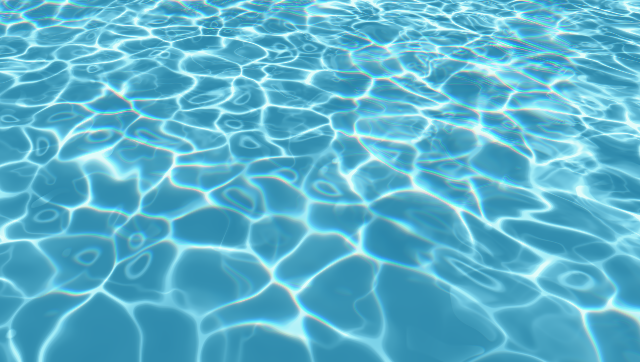
Reproduce this texture procedurally as a WebGL 2 fragment shader.

```glsl
#version 300 es
precision highp float;
// Sunlit pool water seen at a slant: a warped, softly rounded cell network
// forms the bright caustic lines, with rings, lit patches and far ripples.
// Each colour channel is refracted by a slightly different amount.
uniform vec2 u_resolution;
out vec4 fragColor;

const float HORIZON = 1.6;

float hash(vec2 p) {
  return fract(sin(dot(p, vec2(127.1, 311.7))) * 43758.545);
}

vec2 hash2(vec2 p) {
  return vec2(hash(p), hash(p + 37.3));
}

float noise(vec2 p) {
  vec2 i = floor(p), f = fract(p);
  f = f * f * (3.0 - 2.0 * f);
  return mix(mix(hash(i), hash(i + vec2(1, 0)), f.x),
             mix(hash(i + vec2(0, 1)), hash(i + vec2(1, 1)), f.x), f.y);
}

float fbm(vec2 p) {
  return 0.55 * noise(p) + 0.3 * noise(p * 2.1 + 9.2) + 0.15 * noise(p * 4.3 + 3.7);
}

vec2 warp(vec2 p, float freq, float amount) {
  vec2 q = p * freq;
  return p + amount * (vec2(noise(q + 5.1), noise(q + 41.7)) - 0.5);
}

// Screen position to a point on the water plane
vec2 toWater(vec2 p) {
  float depth = HORIZON - p.y;
  vec2 w = vec2(7.0 * (p.x - 0.88), 12.5) / depth;
  return w + vec2(0.0, 0.2 * w.x);
}

// x: rounded distance to the cell border, y: distance to centre, z: cell value
vec3 cells(vec2 p, float rounding) {
  vec2 base = floor(p), f = fract(p), nearCell = vec2(0), nearest = vec2(0);
  float best = 9.0;
  for (int j = -1; j <= 1; j++)
    for (int i = -1; i <= 1; i++) {
      vec2 g = vec2(i, j);
      vec2 r = g + 0.1 + 0.8 * hash2(base + g) - f;
      if (dot(r, r) < best) { best = dot(r, r); nearest = r; nearCell = g; }
    }
  float sum = 1e-6;
  for (int j = -2; j <= 2; j++)
    for (int i = -2; i <= 2; i++) {
      vec2 g = nearCell + vec2(i, j);
      vec2 r = g + 0.1 + 0.8 * hash2(base + g) - f;
      vec2 across = r - nearest;
      if (dot(across, across) > 1e-4)
        sum += exp(-dot(0.5 * (nearest + r), normalize(across)) / rounding);
    }
  return vec3(-rounding * log(sum), sqrt(best), hash(base + nearCell + 11.0));
}

// Bright line of a given half width with a soft tail
float filament(float d, float width) {
  float t = max(d, 0.0) / width;
  return 1.0 / (1.0 + t * t);
}

// Thin folded lines along the mid level of a noise field
float ridge(vec2 p, float width) {
  return filament(abs(fbm(p) - 0.5), width);
}

// Light level, 0 in shade to 1 in the brightest knots
float caustics(vec2 p, float rough) {
  vec2 water = toWater(p);
  float depth = HORIZON - p.y;
  float blur = 12.5 / (depth * depth * u_resolution.y);
  vec2 q = warp(warp(water, 0.9, 0.9), 2.6, 0.22);
  vec3 cell = cells(q, 0.045);

  // Main network, fading and swelling along its length
  float strength = mix(0.35, 1.0, smoothstep(0.25, 0.7, noise(water * 1.3 + 8.0)));
  float width = mix(0.018, 0.04, noise(water * 2.0 + 20.0)) + 0.35 * blur;
  float light = 0.62 * strength * filament(cell.x, width);
  light += 0.17 * exp(-max(cell.x, 0.0) * 9.0);

  // Faint secondary folds and elliptical rings inside some cells
  light += 0.17 * ridge(warp(water, 1.7, 0.7) * 0.9 + 31.0, 0.02 + 0.2 * blur);
  float ring = exp(-pow((cell.y - 0.19) / 0.055, 2.0));
  light += 0.3 * ring * smoothstep(0.6, 0.85, cell.z);

  // Broad haze and small sharp-edged lit patches
  light += 0.36 * (fbm(water * 0.9 + 2.0) - 0.34);
  float patches = noise(warp(water, 2.0, 0.8) * 1.9 + 60.0);
  light += 0.24 * smoothstep(0.74, 0.8 + blur, patches) * exp(-max(cell.x, 0.0) * 4.0);

  // Choppy surface far away and to the right
  vec2 chop = warp(water, 1.4, 1.0) * vec2(1.3, 1.5);
  float ripple = 0.36 * ridge(chop + 70.0, 0.035 + 0.1 * blur);
  ripple += 0.55 * (fbm(chop * 1.4 + 90.0) - 0.48);
  return light + rough * ripple;
}

vec3 waterColour(float t) {
  vec3 c = mix(vec3(0.16, 0.52, 0.66), vec3(0.20, 0.56, 0.69), smoothstep(-0.1, 0.1, t));
  c = mix(c, vec3(0.26, 0.62, 0.74), smoothstep(0.08, 0.22, t));
  c = mix(c, vec3(0.36, 0.71, 0.82), smoothstep(0.2, 0.36, t));
  c = mix(c, vec3(0.48, 0.82, 0.91), smoothstep(0.34, 0.52, t));
  c = mix(c, vec3(0.64, 0.93, 0.97), smoothstep(0.5, 0.72, t));
  return mix(c, vec3(0.88, 0.99, 0.98), smoothstep(0.72, 1.0, t));
}

void main() {
  vec2 p = gl_FragCoord.xy / u_resolution.y;
  float rough = smoothstep(0.6, 1.5, p.y + 0.42 * p.x);
  float spread = 0.005 * smoothstep(0.45, 0.8, noise(p * 6.0 + 4.0)) + 0.0006;
  vec2 shift = spread * vec2(0.6, 0.8);
  fragColor = vec4(waterColour(caustics(p + shift, rough)).r,
                   waterColour(caustics(p, rough)).g,
                   waterColour(caustics(p - shift, rough)).b, 1.0);
}
```
